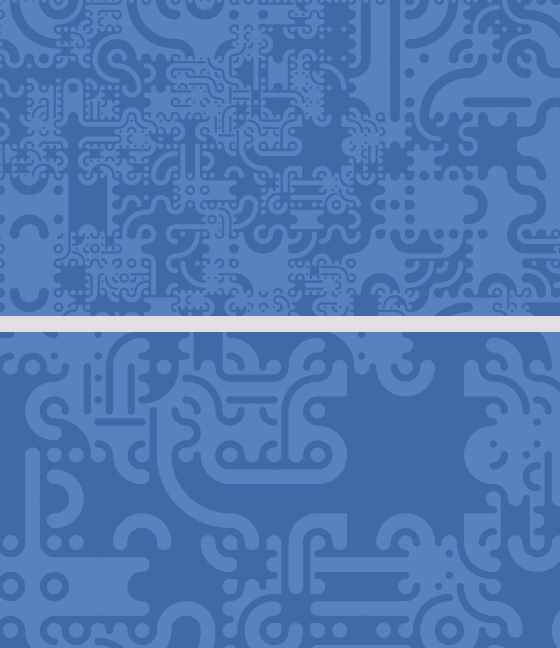
Top, the full canvas; bottom, a detail of the centre.
A WebGL 1 fragment shader for this pattern:

```glsl
precision highp float;
// Multi-scale Truchet tiling: square tiles with two line ends per side, split
// up to twice into quarters. Each finer level swaps the two blues, and round
// "wings" spilling over the tile borders join the levels smoothly.
uniform vec2 u_resolution;

const float LINE = 1.0 / 12.0; // half the line width, in tiles

float hash(vec2 p, float seed) {
  return fract(sin(dot(p, vec2(127.1, 311.7)) + seed * 74.7) * 4375.85);
}

// Layered sines make the fine tiles gather in drifts.
bool splitsCoarse(vec2 cell) {
  float density = 0.6 + 0.32 * cos(0.6 * cell.x - 0.2 * cell.y - 1.8)
                + 0.14 * sin(1.7 * cell.x + 1.3 * cell.y);
  return hash(cell, 1.0) < density;
}

bool splitsMiddle(vec2 cell) {
  return hash(cell, 2.0) < 0.38;
}

bool isDrawn(vec2 cell, int level) {
  if (level == 0) return !splitsCoarse(cell);
  if (level == 1) return splitsCoarse(floor(cell / 2.0)) && !splitsMiddle(cell);
  return splitsCoarse(floor(cell / 4.0)) && splitsMiddle(floor(cell / 2.0));
}

float ring(vec2 p, float radius) {
  return abs(length(p) - radius) - LINE;
}

// Signed distance to the lines and fills of one tile, p in -0.5 .. 0.5.
float motif(vec2 p, vec2 cell, float seed) {
  float turn = hash(cell, seed + 3.0);
  if (turn < 0.5) p = vec2(-p.y, p.x);
  if (fract(turn * 2.0) < 0.5) p = -p;

  float kind = hash(cell, seed + 4.0);
  vec2 a = abs(p);
  float corners = ring(a - 0.5, 0.25);
  float bends = ring(vec2(a.x - 0.5, p.y), 0.25);
  float wideArc = ring(p + 0.5, 0.75);
  float farArc = ring(p - 0.5, 0.25);

  if (kind < 0.10) return 1.0;                                   // dots only
  if (kind < 0.24) return min(min(wideArc, farArc), ring(p + 0.5, 0.25));
  if (kind < 0.32) return wideArc;
  if (kind < 0.39) return abs(length(p + 0.5) - 0.5) - 0.25 - LINE; // filled fan
  if (kind < 0.47) return abs(a.y - 0.25) - LINE;                // two rails
  if (kind < 0.53) return a.y - 0.25 - LINE;                     // filled band
  if (kind < 0.61) return min(a.x, a.y) - 0.25 - LINE;           // filled cross
  if (kind < 0.70) return corners;
  if (kind < 0.77) return bends;
  if (kind < 0.84) return p.x < 0.0 ? bends : corners;
  if (kind < 0.93) return min(abs(p.x + 0.25) - LINE, p.x > 0.0 ? corners : 1.0);
  return min(farArc, ring(p + vec2(0.5, 0.0), 0.25));
}

float cover(float d, float pixel) {
  return clamp(0.5 - d / pixel, 0.0, 1.0);
}

void main() {
  vec2 grid = vec2(gl_FragCoord.x, u_resolution.y - gl_FragCoord.y)
            * 5.4 / u_resolution.y;
  float pixel = 5.4 / u_resolution.y;
  float ink = 0.0;
  float ground = 0.0; // 0 is light, 1 is dark

  for (int level = 0; level < 3; level++) {
    for (int k = 0; k < 9; k++) {
      float row = floor(float(k) / 3.0);
      vec2 cell = floor(grid) + vec2(float(k) - 3.0 * row, row) - 1.0;
      if (!isDrawn(cell, level)) continue;
      vec2 p = grid - cell - 0.5;
      vec2 a = abs(p);
      a = vec2(max(a.x, a.y), min(a.x, a.y));

      // Tile body, widened by a pixel so that neighbours leave no seam
      float body = clamp(1.0 - (a.x - 0.5) / pixel, 0.0, 1.0);
      float lines = cover(motif(p, cell, float(level) * 7.0), pixel);
      ink = mix(ink, mix(ground, 1.0 - ground, lines), body);

      // Wings: ground discs at corners and mid-sides, dots at the line ends
      float discs = min(length(a - 0.5), length(a - vec2(0.5, 0.0))) - 2.0 * LINE;
      float dots = length(a - vec2(0.5, 0.25)) - LINE;
      ink = mix(ink, ground, cover(discs, pixel));
      ink = mix(ink, 1.0 - ground, cover(dots, pixel));
    }
    grid *= 2.0;
    pixel *= 2.0;
    ground = 1.0 - ground;
  }

  vec3 lightBlue = vec3(0.345, 0.51, 0.75);
  vec3 darkBlue = vec3(0.25, 0.41, 0.66);
  gl_FragColor = vec4(mix(lightBlue, darkBlue, ink), 1.0);
}
```
